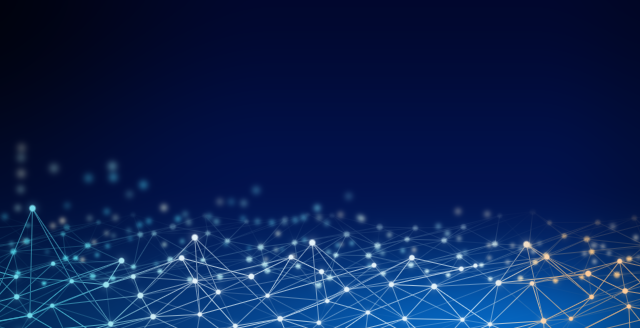
Give the GLSL for this background, as a WebGL 2 fragment shader.

```glsl
#version 300 es
precision highp float;
// Glowing network of linked nodes, with blurred lights behind, over a deep blue gradient.
uniform vec2 u_resolution;
out vec4 outColor;

// Background, from top to bottom
const vec3 SKY_TOP = vec3(0.004, 0.028, 0.178);
const vec3 SKY_MID = vec3(0.006, 0.072, 0.305);
const vec3 SKY_LOW = vec3(0.020, 0.245, 0.520);
const vec3 FLOOR_GLOW = vec3(0.0, 0.16, 0.24);
const vec2 GLOW_CENTER = vec2(0.76, 0.0);
// Light tints, from left to right
const vec3 CYAN = vec3(0.32, 0.82, 0.90);
const vec3 PALE = vec3(0.86, 0.93, 0.97);
const vec3 AMBER = vec3(1.0, 0.75, 0.50);
const vec3 TEAL = vec3(0.22, 0.64, 0.74);
const vec3 CREAM = vec3(0.88, 0.84, 0.68);
// Mesh cells, in units of canvas height
const vec2 FRONT_CELL = vec2(0.130, 0.075);
const vec2 BACK_CELL = vec2(0.110, 0.060);
const float FRONT_SEED = 3.0;
const float BACK_SEED = 17.0;
const float JITTER = 0.85;
const float LINE_HALF_WIDTH = 0.0016;
// Raised tips that rise above the front mesh
const vec2 PEAKS[4] = vec2[4](vec2(0.099, 0.365), vec2(0.594, 0.276),
                              vec2(0.952, 0.260), vec2(1.605, 0.255));
// Links from a node to its neighbours
const vec2 LINKS[5] = vec2[5](vec2(1, 0), vec2(0, 1), vec2(1, 1), vec2(1, -1), vec2(2, 1));

vec3 hash3(vec2 p, float seed) {
    vec3 q = fract(vec3(p.xyx + seed * 7.31) * vec3(0.1031, 0.1030, 0.0973));
    q += dot(q, q.yxz + 33.33);
    return fract((q.xxy + q.yzz) * q.zyx);
}

float segmentDistance(vec2 p, vec2 a, vec2 b) {
    vec2 ab = b - a;
    return length(p - a - ab * clamp(dot(p - a, ab) / dot(ab, ab), 0.0, 1.0));
}

float lineCover(vec2 p, vec2 a, vec2 b) {
    return clamp((LINE_HALF_WIDTH - segmentDistance(p, a, b)) * u_resolution.y + 0.5, 0.0, 1.0);
}

float nodeLight(float d, float radius, float blur) {
    float disk = 1.0 - smoothstep(radius - blur, radius + blur, d);
    return disk + 0.25 * exp(-d * d / (radius * radius * 4.0));
}

vec2 nodeAt(vec2 id, vec2 cell, float seed) {
    return (id + 0.5 + (hash3(id, seed).xy - 0.5) * JITTER) * cell;
}

// x: light of the links, y: light of the nodes
vec2 mesh(vec2 p, vec2 cell, float seed, vec2 rows, float radius, float blur) {
    vec2 light = vec2(0.0);
    vec2 home = floor(p / cell);
    for (int j = -1; j <= 1; j++)
    for (int i = -2; i <= 1; i++) {
        vec2 id = home + vec2(i, j);
        if (id.y < rows.x || id.y > rows.y) continue;
        vec2 a = nodeAt(id, cell, seed);
        float size = radius * mix(0.8, 1.15, hash3(id, seed).z);
        light.y = max(light.y, nodeLight(length(p - a), size, blur));
        for (int k = 0; k < 5; k++) {
            vec2 other = id + LINKS[k];
            if (other.y < rows.x || other.y > rows.y) continue;
            float strength = hash3(id, seed + float(k) + 40.0).x;
            float cover = lineCover(p, a, nodeAt(other, cell, seed));
            light.x += cover * strength * (1.0 - light.x);
        }
    }
    return light;
}

// Tips joined by spokes to the front mesh below them
vec2 peaks(vec2 p) {
    vec2 light = vec2(0.0);
    for (int k = 0; k < 4; k++) {
        vec2 tip = PEAKS[k];
        light.y = max(light.y, nodeLight(length(p - tip), 0.0095, 0.004));
        for (int i = -1; i <= 2; i++) {
            vec2 id = vec2(floor(tip.x / FRONT_CELL.x) + float(i), float(abs(i) % 2));
            float cover = lineCover(p, tip, nodeAt(id, FRONT_CELL, FRONT_SEED));
            light.x += cover * 0.65 * (1.0 - light.x);
        }
    }
    return light;
}

// Soft lights, sparser and wider toward the top of their band
vec3 bokeh(vec2 p, float cell, float seed, vec3 tint) {
    vec3 sum = vec3(0.0);
    vec2 home = floor(p / cell);
    for (int j = -1; j <= 1; j++)
    for (int i = -1; i <= 1; i++) {
        vec2 id = home + vec2(i, j);
        vec3 h = hash3(id, seed);
        vec2 c = (id + 0.1 + 0.8 * h.xy) * cell;
        float top = 0.57 - 0.09 * c.x;
        float density = (1.0 - smoothstep(top - 0.24, top, c.y)) * smoothstep(0.17, 0.26, c.y);
        if (h.z >= density * 0.85) continue;
        float radius = mix(0.010, 0.019, smoothstep(0.22, 0.50, c.y));
        float d = length(p - c) / radius;
        float glow = exp(-d * d * 1.3) * mix(0.35, 0.85, fract(h.z * 17.0));
        sum += mix(tint, CREAM, smoothstep(0.3, 1.0, h.x)) * glow;
    }
    return sum;
}

void main() {
    vec2 uv = gl_FragCoord.xy / u_resolution;
    vec2 p = gl_FragCoord.xy / u_resolution.y;

    // Gradient, dark upper left corner and glow at the floor
    vec3 color = mix(SKY_MID, SKY_TOP, smoothstep(0.38, 1.05, uv.y));
    color = mix(SKY_LOW, color, smoothstep(-0.05, 0.46, uv.y));
    float leftDark = mix(0.66, 0.25, smoothstep(0.2, 1.0, uv.y));
    color *= mix(leftDark, 1.0, smoothstep(-0.08, 0.42, uv.x));
    color *= 1.0 - 0.22 * smoothstep(0.84, 1.05, uv.x);
    vec2 g = (uv - GLOW_CENTER) / vec2(0.30, 0.20);
    color += FLOOR_GLOW * exp(-dot(g, g));

    vec3 tint = mix(CYAN, PALE, smoothstep(0.08, 0.30, uv.x));
    tint = mix(tint, AMBER, smoothstep(0.74, 0.90, uv.x));
    vec3 farTint = mix(TEAL, tint, 0.7 * smoothstep(0.20, 0.90, uv.x));

    // Far lights, then the hazy mesh, then the sharp one
    vec3 far = bokeh(p, 0.075, 5.0, farTint) + bokeh(p, 0.087, 29.0, farTint);
    far += bokeh(p, 0.101, 53.0, farTint);
    color += 0.62 * far * (1.0 - color);
    vec2 back = mesh(p, BACK_CELL, BACK_SEED, vec2(2.0, 5.0), 0.008, 0.005);
    float haze = 1.0 - smoothstep(0.22, 0.38, p.y);
    color = mix(color, mix(farTint, tint, 0.6), min(back.x * 0.25 + back.y * 0.65, 1.0) * haze);
    vec2 front = mesh(p, FRONT_CELL, FRONT_SEED, vec2(-1.0, 2.0), 0.0078, 0.0032);
    front = max(front, peaks(p));
    color = mix(color, tint, clamp(front.x * 0.74, 0.0, 1.0));
    color = mix(color, mix(tint, vec3(1.0), 0.2), clamp(front.y * 0.85, 0.0, 1.0));
    outColor = vec4(color, 1.0);
}
```
